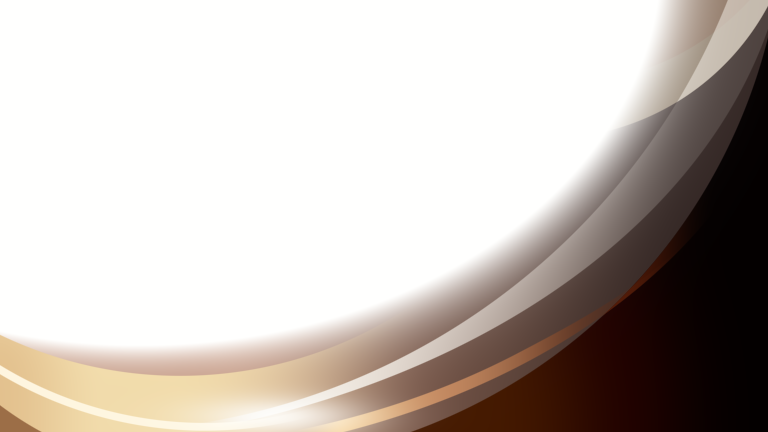
Give the GLSL for this background, as a WebGL 1 fragment shader.

```glsl
precision highp float;
// Draws a white oval bordered by sweeping translucent gold, cream and dark brown ribbons.

uniform vec2 u_resolution;

const vec3 WHITE = vec3(1.0, 1.0, 0.995);
const vec3 CREAM = vec3(1.0, 0.97, 0.89);
const vec3 GOLD = vec3(0.96, 0.88, 0.68);
const vec3 PEACH = vec3(0.78, 0.62, 0.54);
const vec3 BROWN = vec3(0.43, 0.31, 0.26);
const vec3 UMBER = vec3(0.20, 0.15, 0.14);
const vec3 RUST = vec3(0.27, 0.10, 0.0);
const vec3 ORANGE = vec3(0.80, 0.56, 0.39);

// Approximate signed distance to an ellipse, negative inside.
float ellipse(vec2 p, vec2 center, vec2 radii) {
  vec2 q = (p - center) / radii;
  float k = length(q);
  return k * (k - 1.0) / max(length(q / radii), 0.0001);
}

float circle(vec2 p, vec2 center, float radius) {
  return length(p - center) - radius;
}

// Antialiased coverage of the negative side of a distance.
float inside(float d, float blur) {
  return 1.0 - smoothstep(-blur, blur, d);
}

// Dark backdrop: rust at the bottom, fading to black on the right.
vec3 backdrop(vec2 p) {
  float fade = smoothstep(0.0, 0.82, length((p - vec2(1.02, 0.0)) * vec2(1.0, 0.8)));
  vec3 color = mix(RUST, vec3(0.13, 0.008, 0.0), smoothstep(0.0, 0.6, fade));
  return mix(color, vec3(0.015, 0.0, 0.0), smoothstep(0.5, 1.0, fade));
}

// Brown sheet, lighter on the left.
vec3 sheet(vec2 p) {
  vec3 color = mix(PEACH, BROWN, smoothstep(0.5, 1.12, p.x));
  return mix(color, UMBER, smoothstep(0.95, 1.62, p.x));
}

void main() {
  vec2 p = gl_FragCoord.xy / u_resolution * vec2(16.0 / 9.0, 1.0);
  float blur = 0.8 / u_resolution.y;

  // Outer sheet over the backdrop
  float outer = inside(circle(p, vec2(0.509, 1.231), 1.308), blur);
  vec3 color = mix(backdrop(p), sheet(p), outer);

  // Overlapping beige lenses at the upper right
  float lens = inside(circle(p, vec2(1.264, 1.262), 0.583), blur);
  float innerLens = inside(circle(p, vec2(1.292, 1.407), 0.602), blur);
  float lensZone = smoothstep(1.2, 1.35, p.x) * smoothstep(0.6, 0.68, p.y);
  color = mix(color, vec3(0.70, 0.63, 0.53), 0.72 * lens * lensZone);
  color = mix(color, vec3(0.54, 0.42, 0.35), 0.6 * innerLens * lensZone);

  // Soft light spilling from the white oval
  float oval = ellipse(p, vec2(0.324, 1.093), vec2(1.204, 0.891));
  float reach = mix(0.04, 0.085, smoothstep(0.4, 1.2, p.x));
  float spill = exp(-pow(max(oval, 0.0) / reach, 1.3));
  color = mix(color, WHITE, spill);

  // Gold fold at the lower left
  float fold = 1.0 - inside(circle(p, vec2(0.417, 1.093), 0.963), blur);
  float foldFade = 1.0 - smoothstep(0.4, 1.0, p.x);
  vec3 foldColor = mix(vec3(0.90, 0.77, 0.56), GOLD, smoothstep(0.0, 0.25, p.x));
  color = mix(color, foldColor, 0.92 * fold * foldFade * outer);

  // Brown corner below the gold
  float corner = 1.0 - inside(circle(p, vec2(0.463, 0.676), 0.769), blur);
  corner *= 1.0 - smoothstep(0.12, 0.22, p.x);
  corner *= 1.0 - smoothstep(0.1, 0.15, p.y);
  color = mix(color, vec3(0.61, 0.43, 0.28), corner);

  // Thin orange ribbon, dimming to rust past the sheet
  float ribbonEdge = ellipse(p, vec2(0.231, 1.046), vec2(1.62, 1.116));
  float width = 0.028 * (1.0 - smoothstep(1.2, 1.68, p.x));
  float ribbon = inside(abs(ribbonEdge + 0.5 * width) - 0.5 * width, blur);
  ribbon *= smoothstep(0.66, 0.8, p.x) * (1.0 - smoothstep(1.2, 1.6, p.x));
  vec3 ribbonColor = mix(vec3(1.0, 0.86, 0.62), ORANGE, smoothstep(0.75, 1.05, p.x));
  ribbonColor = mix(ribbonColor, vec3(0.36, 0.17, 0.09), smoothstep(1.0, 1.45, p.x));
  color = mix(color, ribbonColor, 0.9 * ribbon);
  float ember = inside(ribbonEdge, blur) * (1.0 - outer) * smoothstep(1.28, 1.36, p.x);
  ember *= 1.0 - smoothstep(1.4, 1.66, p.x);
  color = mix(color, vec3(0.33, 0.11, 0.03), ember);

  // Broad pale crescent, brightest at its lower tip
  float crescent = inside(ellipse(p, vec2(0.0, 1.231), vec2(1.829, 1.269)), blur);
  crescent *= 1.0 - inside(circle(p, vec2(0.211, 1.586), 1.586), blur);
  crescent *= smoothstep(0.4, 0.65, p.x);
  float shine = mix(1.0, 0.13, smoothstep(0.6, 1.68, p.x));
  shine += 0.4 * lens * lensZone;
  color = mix(color, vec3(0.95, 0.93, 0.90), crescent * min(shine, 1.0));

  // Cream line and glow where the ribbons meet
  float line = inside(abs(circle(p, vec2(0.475, 0.931), 0.919)) - 0.009, blur);
  line *= (1.0 - smoothstep(0.5, 0.75, p.x)) * (1.0 - step(0.3, p.y));
  color = mix(color, CREAM, 0.95 * line);
  vec2 flare = (p - vec2(0.64, 0.035)) / vec2(0.19, 0.045);
  color = mix(color, WHITE, 0.85 * exp(-dot(flare, flare)));

  // White oval on top
  color = mix(color, WHITE, inside(oval, 0.006));
  gl_FragColor = vec4(color, 1.0);
}
```
